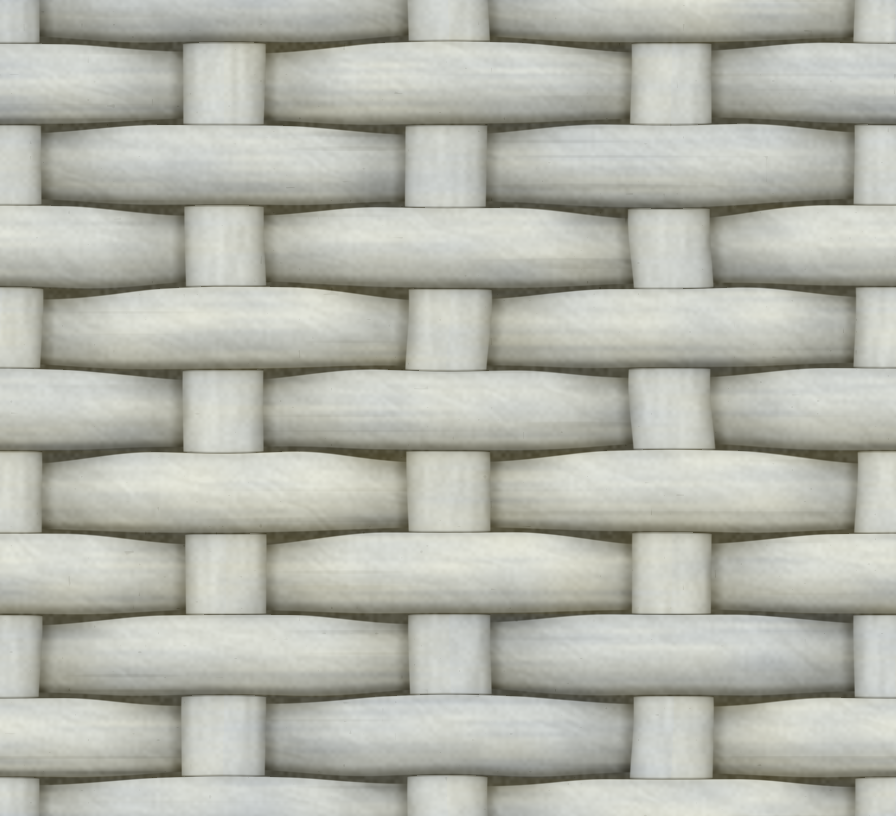
Give the GLSL for this texture, as a Shadertoy shader.

```glsl
const vec2 GRID = vec2(4.0, 10.0);        // stakes across, strands down
const float ROW_SHIFT = 0.47;
const float STAKE_HALF = 0.182;
const vec3 SHADOW = vec3(0.30, 0.29, 0.23);
const vec3 LIGHT = vec3(0.82, 0.83, 0.80);
const vec3 WARM = vec3(0.012, 0.004, -0.020);

float hash(vec2 p) {
    vec3 q = fract(p.xyx * vec3(0.1031, 0.1030, 0.0973));
    q += dot(q, q.yzx + 33.33);
    return fract((q.x + q.y) * q.z);
}

// Value noise that wraps after a whole number of cells, range -1 to 1
float noise(vec2 p, vec2 period) {
    vec2 i = floor(p), f = fract(p);
    f = f * f * (3.0 - 2.0 * f);
    vec2 a = mod(i, period), b = mod(i + 1.0, period);
    float low = mix(hash(a), hash(vec2(b.x, a.y)), f.x);
    float high = mix(hash(vec2(a.x, b.y)), hash(b), f.x);
    return 2.0 * mix(low, high, f.y) - 1.0;
}

float tiled(vec2 uv, vec2 cells) {
    return noise(uv * cells, cells);
}

// Small slanted creases, bent by a slower noise
float creases(vec2 uv) {
    float bend = tiled(uv, vec2(24.0, 30.0));
    vec2 q = vec2(36.0 * uv.x, 130.0 * uv.y + 65.0 * uv.x + 1.6 * bend);
    return noise(q, vec2(36.0, 65.0));
}

// Rounded band lit from above; v runs from -1 (bottom) to 1 (top)
float strandTone(float v, float along) {
    float tone = 1.03 - 0.36 * smoothstep(0.25, -0.95, v);
    tone -= 0.38 * smoothstep(-0.68, -1.0, v);
    tone -= 0.10 * smoothstep(0.72, 1.0, v);
    float end = smoothstep(0.38, 0.84, along);
    tone *= 1.0 - 0.24 * end;
    tone -= 0.28 * end * smoothstep(0.35, 1.0, v);
    return tone - 0.28 * smoothstep(0.07, 0.0, 1.0 - STAKE_HALF - along);
}

// Upright round stake; u crosses it, y climbs the visible piece
float stakeTone(float u, float y) {
    float tone = 1.0 - 0.10 * u * u - 0.36 * pow(abs(u), 5.0) - 0.05 * u;
    tone -= 0.28 * exp(-14.0 * (1.0 - y)) + 0.10 * exp(-16.0 * y);
    return tone - 0.35 * smoothstep(0.025, 0.0, min(y, 1.0 - y));
}

void mainImage(out vec4 fragColor, in vec2 fragCoord) {
    vec2 uv = fragCoord / iResolution.xy;
    vec2 soft = GRID / iResolution.xy;

    // Slightly uneven weave
    vec2 p = uv * GRID - vec2(0.0, ROW_SHIFT);
    p.y += 0.035 * tiled(uv, vec2(8.0, 10.0));
    p.x += 0.018 * tiled(uv + 0.37, vec2(4.0, 10.0));

    // Each strand arches over every second stake, alternating by row
    float row = floor(p.y), y = fract(p.y);
    float shifted = p.x - mod(row, 2.0) + 1.0;
    float along = abs(mod(shifted, 2.0) - 1.0);
    vec2 id = mod(vec2(floor(shifted * 0.5), row), vec2(2.0, 10.0));
    float vary = hash(id + 7.3) - 0.5;

    // Strand outline narrows where it dives behind a stake
    float dive = smoothstep(0.28, 0.88, along);
    float top = 0.995 - (0.12 + 0.05 * vary) * dive;
    float bottom = 0.012 + (0.055 - 0.03 * vary) * dive;
    float halfHeight = 0.5 * (top - bottom);
    float v = (y - 0.5 * (top + bottom)) / halfHeight;
    float strandMask = smoothstep(-soft.y, soft.y, halfHeight * (1.0 - abs(v)));

    // Surface wear
    float crease = creases(uv);
    float speck = tiled(uv, vec2(210.0, 190.0));
    float streak = tiled(uv, vec2(7.0, 150.0));
    float blotch = tiled(uv, vec2(14.0, 36.0));
    float upright = tiled(uv, vec2(130.0, 24.0));
    float groove = smoothstep(0.55, 0.95, tiled(uv + 0.61, vec2(4.0, 110.0)));
    float pit = smoothstep(0.91, 1.0, tiled(uv + 0.23, vec2(140.0, 130.0)));

    float strand = strandTone(v, along) + 0.07 * vary;
    strand += 0.035 * crease + 0.04 * streak + 0.035 * blotch - 0.07 * groove;
    float tone = mix(0.02 + 0.04 * speck, strand, strandMask);

    // Stake lies in front of the diving ends
    float across = mod(shifted + 1.0, 2.0) - 1.0;
    float stake = stakeTone(across / STAKE_HALF, y);
    stake += 0.05 * upright + 0.025 * blotch;
    float stakeMask = smoothstep(-soft.x, soft.x, STAKE_HALF - abs(across));
    tone = mix(tone, stake, stakeMask);
    tone += 0.03 * speck - 0.10 * pit;

    vec3 colour = mix(SHADOW, LIGHT, clamp(tone, -0.15, 1.12));
    colour += WARM * (0.6 * blotch + vary + 0.4 * streak);
    fragColor = vec4(colour, 1.0);
}
```
